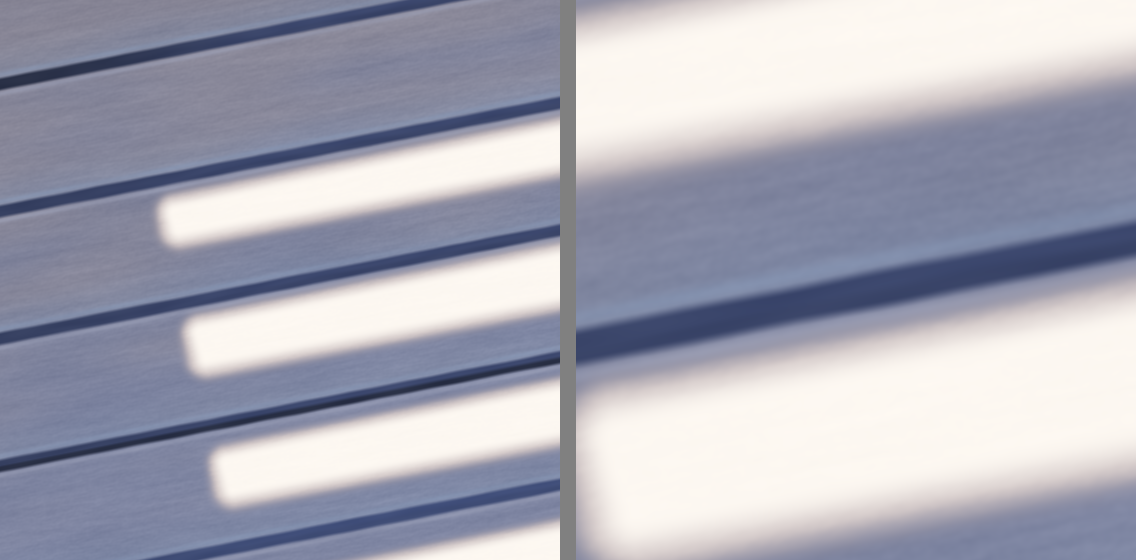
Left: the whole. Right: its middle third, enlarged.
Reproduce this texture procedurally as a Shadertoy shader.

```glsl
// Slanted blue-grey wooden planks with dark gaps and soft bars of sunlight.
#define SLOPE 0.194        // rise of the planks per unit across
#define PITCH 0.2272       // distance between gaps
#define FIRST_GAP 0.1505   // first gap, measured down the left edge
#define GAP_HALF 0.0106    // half width of a gap
#define GAP_SOFT 0.0038    // softness of the gap edges
#define BAR_COUNT 4
#define BAR_BLUR 0.030     // softness of the sunlight
#define GRAIN 0.030        // strength of the wood grain

const vec3 PLANK_BLUE = vec3(0.495, 0.522, 0.635);
const vec3 PLANK_GREY = vec3(0.530, 0.522, 0.585);
const vec3 RIM_LIGHT  = vec3(0.630, 0.650, 0.740);
const vec3 RIM_BLUE   = vec3(0.500, 0.570, 0.690);
const vec3 GAP_BLUE   = vec3(0.235, 0.280, 0.430);
const vec3 GAP_DARK   = vec3(0.150, 0.175, 0.255);
const vec3 SUN_FRINGE = vec3(0.740, 0.690, 0.700);
const vec3 SUN_WHITE  = vec3(0.990, 0.970, 0.945);

float hash(vec2 p) {
    vec3 q = fract(vec3(p.xyx) * 0.1031);
    q += dot(q, q.yzx + 33.33);
    return fract((q.x + q.y) * q.z);
}

vec2 gradientAt(vec2 cell) {
    float a = 6.2832 * hash(cell);
    return vec2(cos(a), sin(a));
}

// Gradient noise, roughly -0.7 to 0.7
float noise(vec2 p) {
    vec2 i = floor(p), f = fract(p);
    vec2 u = f * f * f * (f * (f * 6.0 - 15.0) + 10.0);
    vec2 e = vec2(1.0, 0.0);
    float low  = mix(dot(gradientAt(i), f), dot(gradientAt(i + e), f - e), u.x);
    float high = mix(dot(gradientAt(i + e.yx), f - e.yx),
                     dot(gradientAt(i + 1.0), f - 1.0), u.x);
    return mix(low, high, u.y);
}

// Streaks stretched along the plank, plus a fine speckle
float woodGrain(vec2 p) {
    return 0.8 * noise(p * vec2(5.0, 50.0)) + 0.8 * noise(p * vec2(13.0, 120.0) + 17.0)
         + 0.6 * noise(p * vec2(60.0, 190.0) + 41.0)
         + 0.4 * noise(p * vec2(170.0, 210.0) + 73.0);
}

// Sunlight of all bars; each starts further right and lower than the last
float sunlight(vec2 p, float wobble) {
    float light = 0.0;
    for (int i = 0; i < BAR_COUNT; i++) {
        float k = float(i);
        float across = p.y - (0.456 + 0.2266 * k + 0.0052 * k * k);
        float start = 0.291 + 0.0475 * k + 0.2 * across;
        float halfHeight = 0.039 + 0.008 * min(k, 1.0) + 0.006 * p.x;
        float corner = 0.026;
        vec2 q = vec2(start - p.x, abs(across) - halfHeight) + corner;
        float d = length(max(q, 0.0)) + min(max(q.x, q.y), 0.0) - corner;
        // The lower side blurs a little more than the upper one
        float blur = BAR_BLUR * (1.0 + 0.15 * smoothstep(-0.03, 0.03, across));
        light = max(light, 1.0 - smoothstep(-blur, blur, d + wobble));
    }
    return light;
}

void mainImage(out vec4 fragColor, in vec2 fragCoord) {
    vec2 uv = fragCoord / iResolution.xy;
    float pixel = 1.0 / iResolution.y;

    // Plank space: x across, y down and square to the slant
    vec2 p = vec2(uv.x, 1.0 - uv.y + SLOPE * uv.x);
    float row = (p.y - FIRST_GAP) / PITCH;
    float gapId = round(row);
    float d = (row - gapId) * PITCH;
    float plankId = floor(row);

    // Wood: greyer to the upper left, bluer toward the lower edge of a plank
    float grain = woodGrain(p + vec2(plankId * 3.7, 0.0));
    float blotch = noise(p * vec2(3.0, 14.0) + 7.0);
    float grey = smoothstep(0.2, 1.3, uv.y + 0.3 - 0.4 * uv.x + 0.4 * blotch);
    vec3 color = mix(PLANK_BLUE, PLANK_GREY, grey);
    color = mix(color, RIM_BLUE, 0.3 * smoothstep(0.6, 1.0, fract(row)));
    color += GRAIN * grain * vec3(1.0, 0.95, 0.85);
    color += 0.022 * blotch + 0.012 * (hash(plankId + vec2(3.0, 9.0)) - 0.5);

    // Thin bright rims on both sides of each gap
    float rimWear = 0.75 + 0.5 * noise(vec2(p.x * 7.0, gapId * 5.3));
    float rimBelow = exp(-pow((d - 0.0170) / 0.0045, 2.0));
    float rimAbove = exp(-pow((d + 0.0175) / 0.0050, 2.0));
    color = mix(color, RIM_LIGHT, 0.60 * rimBelow * rimWear);
    color = mix(color, RIM_BLUE + 0.04, 0.55 * rimAbove * rimWear);

    // Sunlight fading through a warm fringe
    float sun = sunlight(p, 0.0015 * grain);
    color = mix(color, SUN_FRINGE, smoothstep(0.0, 0.55, sun));
    color = mix(color, SUN_WHITE + 0.006 * grain, smoothstep(0.15, 0.95, sun));

    // Gaps: darker to the left, one with a deep seam along its lower side
    float deepSeam = 1.0 - min(abs(gapId - 3.0), 1.0);
    float leftShade = (1.0 - smoothstep(0.0, 0.6, uv.x)) * mix(0.9, 0.3, min(gapId, 1.0));
    float seam = smoothstep(-0.004, 0.004, d) * mix(0.15, 0.95, deepSeam);
    vec3 gapColor = mix(GAP_BLUE, GAP_DARK, max(leftShade, seam));
    gapColor += 0.03 * noise(p * vec2(12.0, 80.0));
    gapColor += vec3(0.02, 0.03, 0.05) * step(3.5, gapId);
    float soft = max(GAP_SOFT, pixel);
    float edge = abs(d) - GAP_HALF + 0.0012 * noise(vec2(p.x * 14.0, gapId * 8.1));
    color = mix(color, gapColor, 1.0 - smoothstep(-soft, soft, edge));

    fragColor = vec4(clamp(color, 0.0, 1.0), 1.0);
}
```
